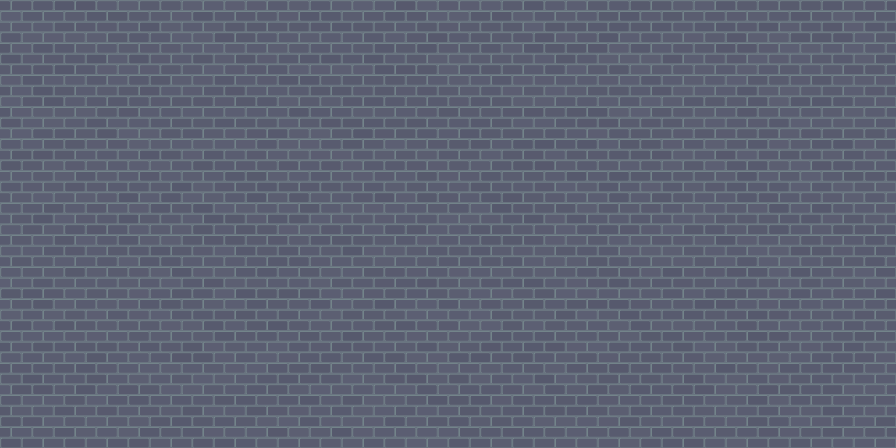
This pattern is drawn by a WebGL 2 fragment shader. Its source:

```glsl
#version 300 es
precision highp float;
// Slate-blue running-bond brick wall with pale mortar and bricks lit from the upper left.

uniform vec2 u_resolution;
out vec4 outColor;

const float ROWS = 42.0;                // courses over the canvas height
const vec2 BRICK_SIZE = vec2(2.0, 1.0); // in course heights
const float MORTAR_WIDTH = 0.11;        // in course heights
const float BEVEL_WIDTH = 0.06;         // lit edge, in course heights
const float CORNER_RADIUS = 0.12;
const float ROW_SHIFT = 0.5;            // offset of odd courses, in bricks
const float EDGE_SOFTNESS = 0.75;       // in pixels
const float TONE_VARIATION = 0.024;     // spread of brightness between bricks
const vec3 BRICK_COLOR = vec3(0.350, 0.361, 0.438);
const vec3 MORTAR_COLOR = vec3(0.412, 0.455, 0.500);
const vec3 HIGHLIGHT_COLOR = vec3(0.460, 0.530, 0.550);

float hash(vec2 p) {
    return fract(sin(dot(p, vec2(127.1, 311.7))) * 43758.5);
}

// Signed distance to a rounded box centred on the origin.
float roundedBox(vec2 p, vec2 halfSize, float radius) {
    vec2 q = abs(p) - halfSize + radius;
    return length(max(q, 0.0)) + min(max(q.x, q.y), 0.0) - radius;
}

// Smoothed coverage of the inside of a shape.
float coverage(float dist, float softness) {
    return clamp(0.5 - dist / softness, 0.0, 1.0);
}

void main() {
    // Wall coordinates: one course is one unit high.
    float pixel = ROWS / u_resolution.y;
    float softness = EDGE_SOFTNESS * pixel;
    vec2 wall = gl_FragCoord.xy * pixel / BRICK_SIZE;

    // Running bond: every other course moves by half a brick.
    wall.x += ROW_SHIFT * mod(floor(wall.y), 2.0);
    vec2 local = (fract(wall) - 0.5) * BRICK_SIZE;

    // The face sits to the lower right of the brick, leaving a lit rim.
    vec2 halfBrick = 0.5 * (BRICK_SIZE - MORTAR_WIDTH);
    vec2 faceShift = 0.5 * BEVEL_WIDTH * vec2(1.0, -1.0);
    vec2 halfFace = halfBrick - 0.5 * BEVEL_WIDTH;
    float brick = coverage(roundedBox(local, halfBrick, CORNER_RADIUS), softness);
    float face = coverage(roundedBox(local - faceShift, halfFace, CORNER_RADIUS), softness);

    // Mortar below, then the lit rim, then the toned face.
    vec3 faceColor = BRICK_COLOR + TONE_VARIATION * (hash(floor(wall)) - 0.5);
    vec3 color = mix(MORTAR_COLOR, HIGHLIGHT_COLOR, brick);
    color = mix(color, faceColor, face);

    outColor = vec4(color, 1.0);
}
```
